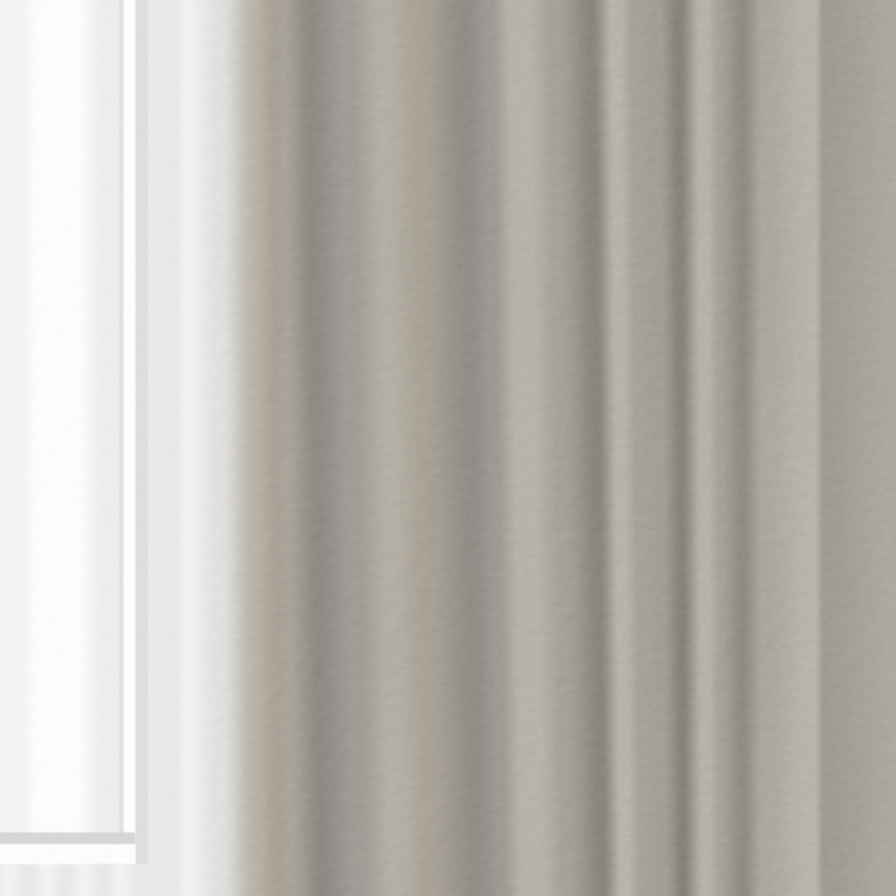
Give the GLSL for this texture, as a WebGL 1 fragment shader.

```glsl
precision highp float;
// Draped greige curtain with uneven vertical folds beside a bright sheer window.

uniform vec2 u_resolution;

// --- Gradient noise ---
vec2 gradientAt(vec2 cell) {
  float angle = 6.2832 * fract(sin(dot(cell, vec2(127.1, 311.7))) * 43758.5);
  return vec2(cos(angle), sin(angle));
}

float gradientNoise(vec2 p) {
  vec2 i = floor(p);
  vec2 f = p - i;
  vec2 w = f * f * f * (f * (f * 6.0 - 15.0) + 10.0);
  float a = dot(gradientAt(i), f);
  float b = dot(gradientAt(i + vec2(1.0, 0.0)), f - vec2(1.0, 0.0));
  float c = dot(gradientAt(i + vec2(0.0, 1.0)), f - vec2(0.0, 1.0));
  float d = dot(gradientAt(i + 1.0), f - 1.0);
  return mix(mix(a, b, w.x), mix(c, d, w.x), w.y);
}

// Short slanted fibres, as height
float weave(vec2 p) {
  mat2 slant = mat2(0.8, 0.6, -0.6, 0.8);
  vec2 q = slant * p;
  float height = 0.0;
  float gain = 0.6;
  for (int i = 0; i < 3; i++) {
    height += gain * gradientNoise(q * vec2(62.0, 100.0));
    q = q * 1.8 + 3.7;
    gain *= 0.6;
  }
  return height;
}

// --- Profiles across the cloth ---
float bump(float x, float center, float width) {
  float d = (x - center) / width;
  return exp(-d * d);
}

float band(float x, float lo, float hi, float soft) {
  return smoothstep(lo - soft, lo + soft, x) * (1.0 - smoothstep(hi - soft, hi + soft, x));
}

// Falls from start to a dark valley, then climbs to a light crest
float fold(float tone, float x, float start, float valley, float crest, float dark, float light) {
  tone = mix(tone, dark, smoothstep(start, valley, x));
  return mix(tone, light, smoothstep(valley, crest, x));
}

float curtainTone(float x) {
  float t = mix(0.88, 0.73, smoothstep(0.245, 0.285, x));
  t = fold(t, x, 0.284, 0.310, 0.322, 0.660, 0.665);
  t = fold(t, x, 0.318, 0.353, 0.395, 0.560, 0.630);
  t = mix(t, 0.705, smoothstep(0.395, 0.432, x));
  t = fold(t, x, 0.436, 0.474, 0.482, 0.660, 0.655);
  t = fold(t, x, 0.475, 0.527, 0.555, 0.570, 0.620);
  t = mix(t, 0.720, smoothstep(0.553, 0.578, x));
  t = fold(t, x, 0.594, 0.625, 0.635, 0.655, 0.645);
  t = fold(t, x, 0.630, 0.667, 0.690, 0.540, 0.725);
  t = fold(t, x, 0.695, 0.712, 0.735, 0.655, 0.640);
  t = fold(t, x, 0.738, 0.760, 0.784, 0.530, 0.720);
  t = fold(t, x, 0.789, 0.804, 0.812, 0.655, 0.640);
  t = fold(t, x, 0.806, 0.829, 0.852, 0.565, 0.675);
  t = mix(t, 0.725, smoothstep(0.852, 0.905, x));
  t = fold(t, x, 0.909, 0.920, 1.000, 0.625, 0.675);
  return t;
}

float sheerTone(float x) {
  float t = mix(0.955, 0.99, smoothstep(0.025, 0.042, x));
  t = mix(t, 0.93, smoothstep(0.085, 0.115, x));
  t = mix(t, 0.915, smoothstep(0.130, 0.160, x));
  t = fold(t, x, 0.180, 0.196, 0.208, 0.910, 0.945);
  return mix(t, 0.88, smoothstep(0.208, 0.245, x));
}

// Upright frame and sill seen through the sheer
float windowFrame(float tone, vec2 p, float soft) {
  float aboveSill = smoothstep(0.036 - soft, 0.036 + soft, p.y);
  float sillSpan = 1.0 - smoothstep(0.151 - soft, 0.151 + soft, p.x);
  float pleats = 0.93 + 0.02 * sin(p.x * 150.0);
  tone = mix(tone, pleats, (1.0 - aboveSill) * (1.0 - smoothstep(0.13, 0.17, p.x)));
  tone = mix(tone, 0.87, aboveSill * band(p.x, 0.151, 0.165, soft));
  tone = mix(tone, 0.88, aboveSill * band(p.x, 0.133, 0.138, soft));
  tone = mix(tone, 0.99, aboveSill * band(p.x, 0.138, 0.151, soft));
  tone = mix(tone, 0.99, sillSpan * band(p.y, 0.036, 0.058, soft));
  return mix(tone, 0.84, sillSpan * band(p.y, 0.058, 0.071, soft));
}

// Warm cloth with cool hollows, near neutral at the window
vec3 clothTint(float x) {
  vec3 tint = mix(vec3(0.995, 1.0, 0.996), vec3(1.0, 0.97, 0.913), smoothstep(0.24, 0.29, x));
  tint += vec3(0.0, -0.018, -0.028) * bump(x, 0.295, 0.022);
  tint += vec3(0.0, -0.008, -0.016) * bump(x, 0.475, 0.025);
  tint += vec3(0.0, 0.004, 0.028) * (bump(x, 0.380, 0.028) + bump(x, 0.542, 0.022));
  return tint + vec3(-0.004, 0.008, 0.0) * smoothstep(0.91, 0.93, x);
}

void main() {
  vec2 p = gl_FragCoord.xy / u_resolution;
  float soft = 0.0018;

  // Middle folds lean slightly to the right toward the hem
  float lean = smoothstep(0.28, 0.35, p.x) * (1.0 - smoothstep(0.62, 0.85, p.x));
  float x = p.x - 0.014 * (0.5 - p.y) * lean;

  float sheer = windowFrame(sheerTone(p.x), p, soft);
  float cloth = smoothstep(0.235, 0.255, p.x);
  float tone = mix(sheer, curtainTone(x), cloth);

  // Raking light over the fibres
  float relief = weave(p) - weave(p + vec2(-0.0025, 0.003));
  tone += relief * mix(0.016, 0.032, cloth);
  tone += 0.008 * cloth * gradientNoise(p * vec2(24.0, 5.0));

  gl_FragColor = vec4(clamp(tone * clothTint(x), 0.0, 1.0), 1.0);
}
```
